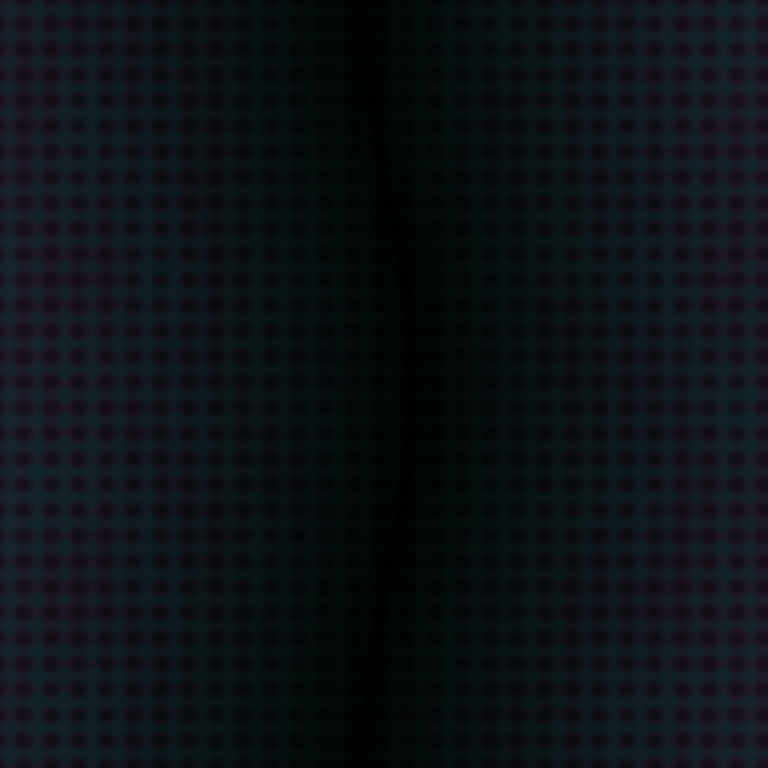
Give the GLSL for this pattern, as a WebGL 2 fragment shader.

```glsl
#version 300 es
precision highp float;
// Soft dark teal and plum lattice that fades to black along a swaying vertical band.

#define REPEATS vec2(28.0, 30.0)
#define PHASE vec2(0.36, 0.57)
#define TEAL vec3(0.075, 0.132, 0.165)
#define PLUM vec3(0.125, 0.078, 0.138)
#define FADE_POWER vec3(1.0, 0.55, 0.75)
#define BAND_CENTRE 0.505
#define BAND_SWAY 0.032
#define DRIFT_SCALE vec2(13.0, 7.0)
#define DRIFT_AMOUNT 0.45
#define SPOT_DEPTH 0.42

uniform vec2 u_resolution;
out vec4 fragColor;

const float TAU = 6.2831853;

// Pseudo-random unit gradient for a lattice corner
vec2 cornerGradient(vec2 corner) {
    float h = fract(sin(dot(corner, vec2(127.1, 311.7))) * 43758.5);
    return vec2(cos(TAU * h), sin(TAU * h));
}

float gradientNoise(vec2 p) {
    vec2 i = floor(p);
    vec2 f = fract(p);
    vec2 u = f * f * f * (f * (f * 6.0 - 15.0) + 10.0);
    float a = dot(cornerGradient(i), f);
    float b = dot(cornerGradient(i + vec2(1.0, 0.0)), f - vec2(1.0, 0.0));
    float c = dot(cornerGradient(i + vec2(0.0, 1.0)), f - vec2(0.0, 1.0));
    float d = dot(cornerGradient(i + 1.0), f - 1.0);
    return mix(mix(a, b, u.x), mix(c, d, u.x), u.y);
}

void main() {
    vec2 uv = gl_FragCoord.xy / u_resolution;

    // Crossed soft stripes: 1 on a stripe centre, 0 halfway between
    vec2 stripes = 0.5 + 0.5 * cos(TAU * (uv * REPEATS - PHASE));
    float lattice = 0.5 * (stripes.x + stripes.y);

    // Slow hue drift between neighbouring repeats
    float drift = DRIFT_AMOUNT * gradientNoise(uv * DRIFT_SCALE);
    float tealShare = smoothstep(0.0, 1.0, lattice + drift);
    vec3 colour = mix(PLUM, TEAL, tealShare);

    // Dark spots in the gaps of the lattice
    float spot = (1.0 - stripes.x) * (1.0 - stripes.y);
    colour *= 1.08 - SPOT_DEPTH * spot;

    // Each channel fades at its own rate toward the swaying band
    float bandX = BAND_CENTRE - BAND_SWAY * cos(TAU * uv.y);
    float distanceToBand = min(abs(uv.x - bandX) * 2.0, 1.0);
    colour *= pow(vec3(distanceToBand + 0.004), FADE_POWER);

    fragColor = vec4(colour, 1.0);
}
```
